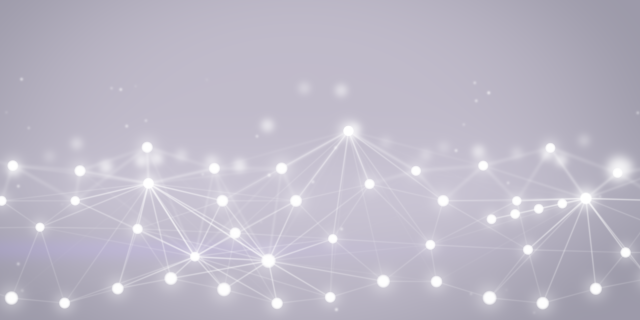
A Shadertoy shader for this background:

```glsl
// A pale lilac backdrop with a glowing network of linked nodes.
// Nodes follow four wavy rows; a few anchor hubs fan lines out to nearby nodes.
// Hashed blurred spots and fine dust add depth. Units: canvas height = 1.

const vec3 SHADE = vec3(0.615, 0.605, 0.665);
const vec3 LILAC = vec3(0.755, 0.735, 0.795);
const vec3 GLOW_WHITE = vec3(1.0);
const vec3 VIOLET_TINT = vec3(0.01, 0.0, 0.055);

// Each row: first x, spacing, mean height, wave height
const vec4 ROWS[4] = vec4[4](
    vec4(0.04, 0.21, 0.495, 0.045), vec4(0.235, 0.23, 0.39, 0.035),
    vec4(0.125, 0.305, 0.25, 0.04), vec4(0.036, 0.166, 0.09, 0.04));
// Each row: wave frequency, x of a peak
const vec2 WAVES[4] = vec2[4](
    vec2(10.3, 1.08), vec2(9.1, 0.465), vec2(1.57, 0.1), vec2(8.4, 0.53));

// Anchors of the composition
const vec2 LEFT_HUB = vec2(0.464, 0.427);
const vec2 LOW_HUB = vec2(0.609, 0.198);
const vec2 CENTRE_HUB = vec2(0.839, 0.185);
const vec2 CREST_HUB = vec2(1.089, 0.591);
const vec2 RIGHT_HUB = vec2(1.831, 0.380);
const vec2 CHAIN_START = vec2(1.536, 0.315);
const vec2 FLARE = vec2(1.935, 0.474);

const float NODE_RADIUS = 0.0155;
const float LINE_WIDTH = 0.0027;
const float HUB_REACH = 0.62;
const float HUB_LINE = 0.6;
const float MESH_LINE = 0.19;
const float MERGE_DISTANCE = 0.06;
const int BOKEH_COUNT = 22;
const int DUST_COUNT = 36;

float hash(float n) { return fract(sin(n * 127.1 + 3.7) * 4375.85); }

float spot(vec2 p, vec2 centre, float size) {
    vec2 d = (p - centre) / size;
    return exp(-dot(d, d));
}

// Solid disc with a soft rim and halo
float node(vec2 p, vec2 centre, float radius) {
    float disc = 1.0 - smoothstep(0.5 * radius, 1.25 * radius, length(p - centre));
    return 3.5 * disc + 0.4 * spot(p, centre, 2.1 * radius);
}

// Glowing line that dims towards its far end
float link(vec2 p, vec2 a, vec2 b, float width) {
    vec2 ab = b - a;
    float t = clamp(dot(p - a, ab) / max(dot(ab, ab), 1e-5), 0.0, 1.0);
    float w = max(width, 0.6 / iResolution.y);
    float d = length(p - a - ab * t) / w;
    return exp(-d * d) * mix(1.0, 0.5, t);
}

vec2 hub(int i) {
    return i == 0 ? LEFT_HUB : i == 1 ? LOW_HUB : i == 2 ? CENTRE_HUB
         : i == 3 ? CREST_HUB : RIGHT_HUB;
}

// Node k of a row; it merges with a hub that lies close by
vec2 rowNode(int row, float k) {
    vec4 r = ROWS[row];
    float x = r.x + r.y * k;
    vec2 a = vec2(x, r.z + r.w * cos(WAVES[row].x * (x - WAVES[row].y)));
    for (int h = 0; h < 5; h++)
        if (distance(a, hub(h)) < MERGE_DISTANCE) return hub(h);
    return a;
}

vec3 backdrop(vec2 p) {
    vec2 q = (p - vec2(0.93, 0.55)) / vec2(1.2, 0.8);
    vec3 col = mix(LILAC, SHADE, smoothstep(0.08, 1.05, dot(q, q)));
    col += 0.035 * exp(-pow((p.y - 0.40) / 0.16, 2.0));
    return col + VIOLET_TINT * spot(p, vec2(0.1, 0.22), 1.0)
               * exp(-pow((p.y - 0.22) / 0.035, 2.0));
}

float network(vec2 p) {
    float light = 0.0;
    for (int row = 0; row < 4; row++) {
        float softness = row == 0 ? 2.6 : 1.0;
        for (float k = -1.0; k < 13.0; k++) {
            vec2 a = rowNode(row, k);
            if (a.x > 2.3) break;
            float size = mix(0.85, 1.1, hash(k + 20.0 * float(row)));
            light += node(p, a, NODE_RADIUS * size * (row == 3 ? 1.15 : 1.0));
            // Mesh along the row and down to the next one
            light += MESH_LINE * link(p, a, rowNode(row, k + 1.0), LINE_WIDTH * softness);
            if (row < 3) {
                float below = floor((a.x - ROWS[row + 1].x) / ROWS[row + 1].y);
                for (float j = 0.0; j < 2.0; j++)
                    light += MESH_LINE * link(p, a, rowNode(row + 1, below + j), LINE_WIDTH * softness);
            }
            // Fans from the hubs
            for (int h = 0; h < 5; h++) {
                float near = 1.0 - smoothstep(0.2, HUB_REACH, distance(a, hub(h)));
                if (near > 0.0) light += HUB_LINE * near / softness * link(p, hub(h), a, LINE_WIDTH * sqrt(softness));
            }
        }
    }
    // Hubs, the path between them and the chain on the right
    for (int h = 0; h < 5; h++) {
        light += node(p, hub(h), NODE_RADIUS * (h == 2 ? 1.3 : 0.9));
        if (h < 3) light += 0.8 * link(p, hub(h), hub((h + 1) % 3), LINE_WIDTH);
        light += node(p, mix(CHAIN_START, RIGHT_HUB, float(h) / 4.0), NODE_RADIUS * 0.9);
    }
    light += 0.8 * link(p, RIGHT_HUB, CHAIN_START, LINE_WIDTH);
    return light + 1.6 * spot(p, FLARE, 0.032);
}

float scatter(vec2 p) {
    float light = 0.0;
    // Blurred spots, rising around the crest
    for (int i = 0; i < BOKEH_COUNT; i++) {
        float n = float(i);
        float x = (n + hash(n)) * 2.0 / float(BOKEH_COUNT);
        float rise = 0.17 * exp(-pow((x - 1.0) / 0.15, 2.0));
        vec2 c = vec2(x, 0.47 + 0.11 * hash(n + 40.0) + rise);
        light += mix(0.2, 0.9, hash(n + 80.0)) * spot(p, c, 0.02);
    }
    for (int i = 0; i < DUST_COUNT; i++) {
        float n = float(i) + 200.0;
        vec2 c = vec2(2.0 * hash(n), 0.76 * hash(n + 60.0));
        light += 0.8 * hash(n + 120.0) * spot(p, c, 0.005);
    }
    return light;
}

void mainImage(out vec4 fragColor, in vec2 fragCoord) {
    vec2 p = fragCoord / iResolution.y;
    float light = network(p) + scatter(p);
    fragColor = vec4(mix(backdrop(p), GLOW_WHITE, 1.0 - exp(-light)), 1.0);
}
```
